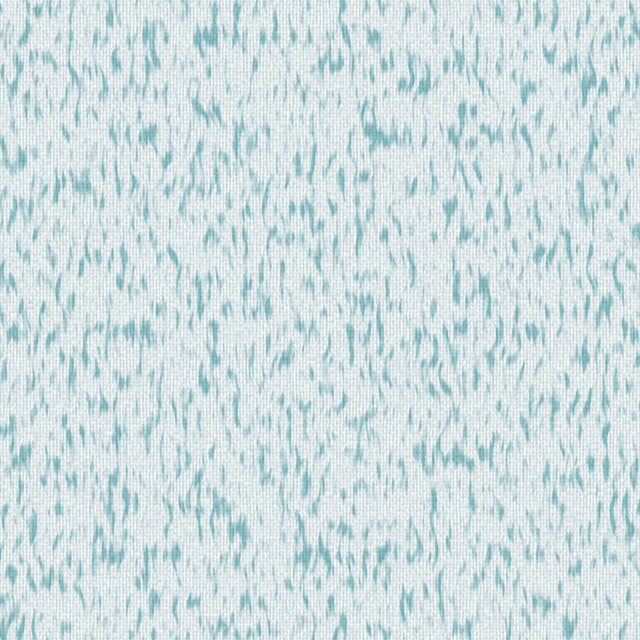
This texture is drawn by a WebGL 1 fragment shader. Its source:

```glsl
precision highp float;

// Pale knitted cloth flecked with short, upright teal dye streaks.
// Stretched gradient noise gives the dye and its relief; sine ribs, slanted
// stitches and a fine grain give the light and shade of the yarn.

uniform vec2 u_resolution;

const float TAU = 6.2831853;
const float RIBS = 192.0;     // knit columns per canvas height
const float ROWS = 200.0;     // stitch rows per canvas height

const vec3 CLOTH_SHADE = vec3(0.775, 0.830, 0.840);
const vec3 CLOTH_LIGHT = vec3(0.970, 0.983, 0.983);
const vec3 DYE_SHADE = vec3(0.420, 0.650, 0.685);
const vec3 DYE_LIGHT = vec3(0.595, 0.770, 0.785);

float hash(vec2 p) {
  vec3 q = fract(p.xyx * vec3(0.1031, 0.1030, 0.0973));
  q += dot(q, q.yzx + 33.33);
  return fract((q.x + q.y) * q.z);
}

// Dot product of a lattice point's random unit gradient with an offset.
float slope(vec2 cell, vec2 offset) {
  float angle = TAU * hash(cell);
  return dot(vec2(cos(angle), sin(angle)), offset);
}

float gradientNoise(vec2 p) {
  vec2 i = floor(p);
  vec2 f = p - i;
  vec2 w = f * f * f * (f * (f * 6.0 - 15.0) + 10.0);
  vec2 e = vec2(1.0, 0.0);
  float low = mix(slope(i, f), slope(i + e.xy, f - e.xy), w.x);
  float high = mix(slope(i + e.yx, f - e.yx), slope(i + e.xx, f - e.xx), w.x);
  return mix(low, high, w.y);
}

// Upright streaks: broad flecks, thin threads and faint large patches.
float streakField(vec2 p) {
  float flecks = gradientNoise(p * vec2(85.0, 26.0));
  float threads = gradientNoise(p * vec2(185.0, 42.0) + 57.0);
  float patches = gradientNoise(p * vec2(20.0, 12.0) + 131.0);
  return flecks + 0.62 * threads + 0.35 * patches;
}

// Bends the streaks a little to either side.
vec2 lean(vec2 p) {
  return p + vec2(0.008 * gradientNoise(p * vec2(14.0, 20.0) + 211.0), 0.0);
}

// Rounded columns crossed by V-shaped stitches, centred on zero.
float knit(vec2 p) {
  float column = p.x * RIBS + 0.3 * gradientNoise(p * vec2(30.0, 18.0) + 17.0);
  float fromCentre = abs(fract(column) - 0.5);
  float rib = cos(TAU * (column - 0.5));
  float stitch = sin(TAU * (p.y * ROWS + fromCentre));
  float ribStrength = 0.27 + 0.22 * gradientNoise(p * vec2(40.0, 15.0) + 83.0);
  return ribStrength * rib + 0.15 * stitch;
}

void main() {
  vec2 uv = gl_FragCoord.xy / u_resolution.y;

  // Dye amount, and relief lit from the upper left.
  vec2 streakUv = lean(uv);
  float field = streakField(streakUv);
  float relief = field - streakField(streakUv + vec2(-0.0012, 0.0025));
  float dye = smoothstep(-0.02, 0.58, field);

  // Yarn light, faded out where the knit is too fine for the pixels.
  float detail = 1.0 - smoothstep(0.45, 0.9, ROWS / u_resolution.y);
  float grain = gradientNoise(uv * vec2(230.0, 190.0) + 307.0);
  float light = 0.52 + detail * (knit(uv) + 0.65 * grain) + 0.35 * relief;
  light = clamp(light, 0.0, 1.0);

  vec3 cloth = mix(CLOTH_SHADE, CLOTH_LIGHT, light);
  vec3 dyed = mix(DYE_SHADE, DYE_LIGHT, light);
  gl_FragColor = vec4(mix(cloth, dyed, dye), 1.0);
}
```
